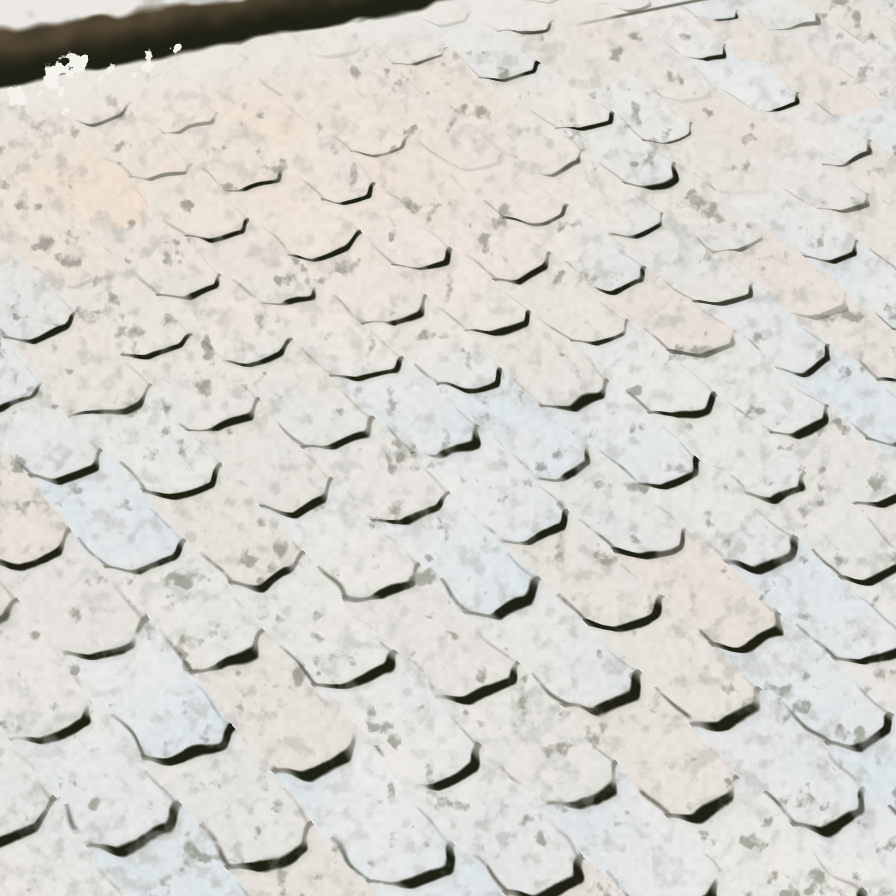
Reproduce this texture procedurally as a Shadertoy shader.

```glsl
// Pale weathered roof slates seen at a slant, with a dark gutter in the top left corner.
// A perspective map turns the canvas into roof coordinates; staggered columns of slates
// get jittered shadow edges, thin side joints, soft tints and noise-driven wear.

const vec3 PALE  = vec3(0.925, 0.915, 0.895);
const vec3 GREY  = vec3(0.69, 0.69, 0.66);
const vec3 OLIVE = vec3(0.29, 0.29, 0.23);
const vec3 DARK  = vec3(0.12, 0.13, 0.08);
const vec3 BLUE  = vec3(0.83, 0.88, 0.91);
const vec3 WARM  = vec3(0.94, 0.88, 0.82);
const vec3 BROWN = vec3(0.37, 0.31, 0.24);

float hash(vec2 p) {
    vec3 q = fract(vec3(p.xyx) * 0.1031);
    q += dot(q, q.yzx + 33.33);
    return fract((q.x + q.y) * q.z);
}

float noise(vec2 p) {
    vec2 i = floor(p), f = fract(p);
    f = f * f * (3.0 - 2.0 * f);
    return mix(mix(hash(i), hash(i + vec2(1, 0)), f.x),
               mix(hash(i + vec2(0, 1)), hash(i + vec2(1, 1)), f.x), f.y);
}

float fbm(vec2 p) {
    float sum = 0.0, amp = 0.5;
    for (int i = 0; i < 4; i++) {
        sum += amp * noise(p);
        p = mat2(1.6, 1.2, -1.2, 1.6) * p + 7.3;
        amp *= 0.5;
    }
    return sum / 0.9375;
}

// Solves the perspective map: x runs along a course, y runs down the roof
vec2 roofCoords(vec2 p) {
    vec2 q = p - vec2(0.365, 0.147);
    vec2 along = vec2(0.189, 0.085) - 0.045 * q;
    vec2 down = vec2(0.052, -0.060) + 0.022 * q;
    return inverse(mat2(along, down)) * q;
}

// Soft stroke around zero distance
float stroke(float dist, float halfWidth, float blur) {
    return 1.0 - smoothstep(halfWidth - blur, halfWidth + blur, abs(dist));
}

vec3 slates(vec2 p) {
    vec2 warp = vec2(noise(p * 28.0), noise(p * 28.0 + 40.0)) - 0.5;
    vec2 roof = roofCoords(p + 0.012 * warp);

    // Each column is half a step wide and shifted by half a slate
    float column = floor(2.0 * roof.x + 0.5);
    float x = 2.0 * roof.x - column;
    float y = 0.5 * (roof.y - column);
    float row = floor(y + 0.5);
    vec2 id = vec2(column, row) + 60.0;
    float r1 = hash(id), r2 = hash(id + 17.0), r3 = hash(id + 31.0);
    float nearness = 1.0 - smoothstep(0.15, 0.95, p.y + 0.12 * (0.5 - p.x));

    // Lower edge, lifted at its corners and slightly tilted
    float corner = smoothstep(0.22, 0.5, abs(x));
    float edge = y - row - 0.12 * (r1 - 0.5) + 0.13 * corner - 0.10 * (r2 - 0.5) * x;
    float belongs = floor(y + 0.5) + step(0.0, edge);

    // Tint of the slate surface, broad stains and fine grain
    float tint = hash(vec2(column, belongs) + 91.0);
    float stain = fbm(p * 7.0 + 3.0), grain = fbm(p * 75.0);
    vec3 color = PALE * (0.96 + 0.055 * tint);
    color = mix(color, BLUE, 0.65 * smoothstep(0.42, 0.9, 0.55 * stain + 0.5 * tint));
    float warmth = smoothstep(0.5, 0.0, length((p - vec2(0.27, 0.80)) * vec2(0.8, 1.6)));
    color = mix(color, WARM, 0.75 * warmth + 0.3 * smoothstep(0.75, 1.0, 1.0 - tint));
    color = mix(color, GREY, 0.42 * smoothstep(0.50, 0.82, grain) * (0.4 + stain));
    color += 0.035 * (noise(p * 150.0) - 0.5);

    // Scattered lichen specks
    float speck = smoothstep(0.67, 0.83, fbm(p * 48.0 + 19.0));
    color = mix(color, mix(GREY, OLIVE, 0.45), 0.6 * speck);

    // Thin joints along both sides of the lower part
    float wear = fbm(p * 32.0 + 11.0);
    float lower = smoothstep(-0.5, -0.2, edge) * (1.0 - smoothstep(-0.03, 0.02, edge));
    float joint = stroke(x + 0.46, 0.018, 0.025) + 0.4 * stroke(x - 0.46, 0.014, 0.025);
    joint *= lower * smoothstep(0.32, 0.60, wear + 0.2 * (r3 - 0.5)) * (0.25 + 0.75 * nearness);
    color = mix(color, OLIVE, 0.8 * joint);

    // Cast shadow: a ragged dash that tapers, fading up the roof
    float reach = mix(0.28, 0.48, r2);
    float span = 1.0 - smoothstep(reach - 0.08, reach + 0.06, abs(x - 0.16 * (r3 - 0.4)));
    float strength = smoothstep(0.08, 0.4, r3 * 0.7 + nearness * 0.65 - 0.08);
    float thickness = mix(0.026, 0.040, nearness) * (0.45 + 0.95 * wear) * (0.55 + 0.45 * span);
    float shade = stroke(edge, thickness, 0.014);
    float ragged = smoothstep(0.25, 0.48, wear);
    float halo = stroke(edge - 0.01, 0.05, 0.05) * (0.35 + 0.65 * span) * strength;
    color = mix(color, GREY, 0.4 * halo);
    color = mix(color, OLIVE, 0.5 * shade * (1.0 - span) * ragged * strength);
    return mix(color, DARK, shade * span * strength * mix(0.65, 1.0, ragged));
}

// Dark gutter below a pale ledge, and a thin crack along the top of the roof
vec3 roofTop(vec3 color, vec2 p) {
    float rough = noise(p * 45.0) - 0.5;
    float lip = p.y - 0.902 - 0.188 * p.x - 0.010 * rough;
    float ledge = p.y - 0.967 - 0.13 * p.x - 0.012 * rough;
    color = mix(color, PALE, 0.65 * smoothstep(-0.07, -0.02, lip));
    vec3 gutter = mix(DARK, BROWN, smoothstep(0.012, 0.05, lip) * (0.5 + 0.5 * fbm(p * 30.0)));
    color = mix(color, gutter, smoothstep(-0.003, 0.004, lip));
    vec3 stone = mix(PALE, GREY, 0.7 * smoothstep(0.45, 0.8, fbm(p * 35.0)));
    color = mix(color, stone, smoothstep(-0.004, 0.004, ledge));

    // Crumbled mortar beside the gutter
    float lumps = fbm(p * 55.0) - 9.0 * abs(lip + 0.008) - 1.5 * max(p.x - 0.08, 0.0);
    color = mix(color, PALE * 1.04, smoothstep(0.44, 0.50, lumps));

    float crack = stroke(p.y - 0.961 - 0.2 * (p.x - 0.586), 0.0016, 0.0016);
    crack *= smoothstep(0.57, 0.61, p.x) * smoothstep(0.25, 0.5, noise(p * 30.0));
    return mix(color, OLIVE, 0.75 * crack);
}

void mainImage(out vec4 fragColor, in vec2 fragCoord) {
    vec2 p = fragCoord / iResolution.xy;
    fragColor = vec4(clamp(roofTop(slates(p), p), 0.0, 1.0), 1.0);
}
```
